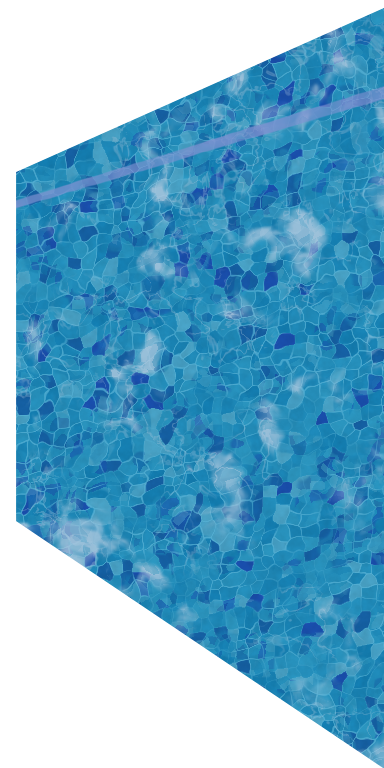
Give the GLSL for this texture, as a Shadertoy shader.

```glsl
const vec3 AZURE = vec3(0.07, 0.48, 0.68);
const vec3 CYAN = vec3(0.17, 0.58, 0.74);
const vec3 AQUA = vec3(0.31, 0.64, 0.77);
const vec3 NAVY = vec3(0.08, 0.37, 0.63);
const vec3 ROYAL = vec3(0.10, 0.29, 0.67);
const vec3 FOAM = vec3(0.67, 0.78, 0.87);
const vec3 LILAC = vec3(0.49, 0.57, 0.82);

float hash(vec2 p) {
    vec3 q = fract(p.xyx * vec3(0.1031, 0.1030, 0.0973));
    q += dot(q, q.yzx + 33.33);
    return fract((q.x + q.y) * q.z);
}

vec2 hash2(vec2 p) {
    return vec2(hash(p), hash(p + 57.3));
}

float noise(vec2 p) {
    vec2 i = floor(p), f = fract(p);
    f = f * f * (3.0 - 2.0 * f);
    return mix(mix(hash(i), hash(i + vec2(1, 0)), f.x),
               mix(hash(i + vec2(0, 1)), hash(i + vec2(1, 1)), f.x), f.y);
}

float fbm(vec2 p) {
    float sum = 0.0, amp = 0.53;
    for (int i = 0; i < 4; i++) {
        sum += amp * noise(p);
        p = mat2(1.6, 1.2, -1.2, 1.6) * p + 17.0;
        amp *= 0.5;
    }
    return sum;
}

vec2 warp(vec2 p, float freq) {
    return vec2(noise(p * freq + 40.0), noise(p * freq + 90.0)) - 0.5;
}

vec2 tileSeed(vec2 cell, float jitter) {
    return cell + 0.5 + jitter * (hash2(cell) - 0.5);
}

// Irregular tiles: xy = cell of the tile, z = distance to its joint
vec3 tiles(vec2 p, float jitter) {
    vec2 base = floor(p), best = base;
    float nearest = 9.0, joint = 9.0;
    for (int k = 0; k < 9; k++) {
        vec2 cell = base + vec2(k % 3 - 1, k / 3 - 1);
        float d = length(tileSeed(cell, jitter) - p);
        if (d < nearest) { nearest = d; best = cell; }
    }
    vec2 a = tileSeed(best, jitter) - p;
    for (int k = 0; k < 25; k++) {
        vec2 cell = best + vec2(k % 5 - 2, k / 5 - 2);
        vec2 b = tileSeed(cell, jitter) - p;
        if (k != 12) joint = min(joint, dot(0.5 * (a + b), normalize(b - a)));
    }
    return vec3(best, joint);
}

vec3 tileColor(vec2 cell) {
    float kind = hash(cell + 7.7);
    vec3 col = mix(AZURE, CYAN, hash(cell + 3.1));
    col = mix(col, AQUA, 0.8 * step(kind, 0.11));
    col = mix(col, NAVY, step(0.84, kind));
    return mix(col, ROYAL, 0.85 * step(0.94, kind));
}

vec3 poolFloor(vec2 p, float px) {
    const float density = 29.0;
    vec2 bent = p + 0.032 * warp(p, 14.0) + 0.012 * warp(p, 45.0);
    bent.y -= 0.16 * p.x;

    // Main tiles, with a finer layer of refracted shards over them
    vec3 tile = tiles(bent * density, 0.62);
    vec3 shard = tiles((bent + 0.02 * warp(p, 30.0)) * density * 1.45 + 31.0, 0.85);
    float broken = smoothstep(0.46, 0.56, noise(p * 19.0 + 5.0));
    vec3 col = mix(tileColor(tile.xy), tileColor(shard.xy + 200.0), 0.5 * broken);
    col *= 0.94 + 0.12 * fbm(p * 60.0);

    // Pale joints, fading in and out
    float width = max(0.02, 0.5 * px * density);
    float joint = 1.0 - smoothstep(width * 0.4, width * 2.0, tile.z);
    float fade = smoothstep(0.25, 0.75, noise(p * 17.0 + 70.0));
    col = mix(col, AQUA * 1.08, joint * (0.2 + 0.55 * fade));

    // Soft light patches and thin caustic threads
    vec2 q = p + 0.05 * warp(p, 16.0);
    float patches = smoothstep(0.56, 0.80, fbm(q * 10.0 + 11.0));
    float ridge = 1.0 - abs(2.0 * fbm(q * 20.0 + 60.0) - 1.0);
    float threads = smoothstep(0.90, 1.0, ridge) * smoothstep(0.4, 0.75, noise(p * 9.0));
    float sparkle = 0.55 + 0.45 * hash(shard.xy + 9.0);
    return mix(col, FOAM, clamp(0.9 * patches * sparkle + 0.33 * threads, 0.0, 0.85));
}

void mainImage(out vec4 fragColor, in vec2 fragCoord) {
    vec2 p = fragCoord / iResolution.xy * vec2(1.0, 2.0);
    float px = 1.0 / iResolution.x;
    float along = p.x - 0.042;

    vec3 col = poolFloor(p, px);

    // Lane stripe, widening to the right
    float lane = abs(p.y - (1.468 + 0.304 * along) - 0.003 * (noise(p * 40.0) - 0.5));
    float halfWidth = 0.010 + 0.007 * along;
    float stripe = 1.0 - smoothstep(halfWidth - px, halfWidth + px, lane);
    col = mix(col, LILAC, stripe * (0.55 + 0.3 * noise(p * 22.0)));

    // Slanted wall outline on white
    float top = (1.552 + 0.446 * along - p.y) * 0.913;
    float bottom = (p.y - 0.643 + 0.673 * along) * 0.830;
    float inside = min(along, min(top, bottom));
    col = mix(vec3(1.0), col, smoothstep(-0.6 * px, 0.6 * px, inside));

    fragColor = vec4(col, 1.0);
}
```
